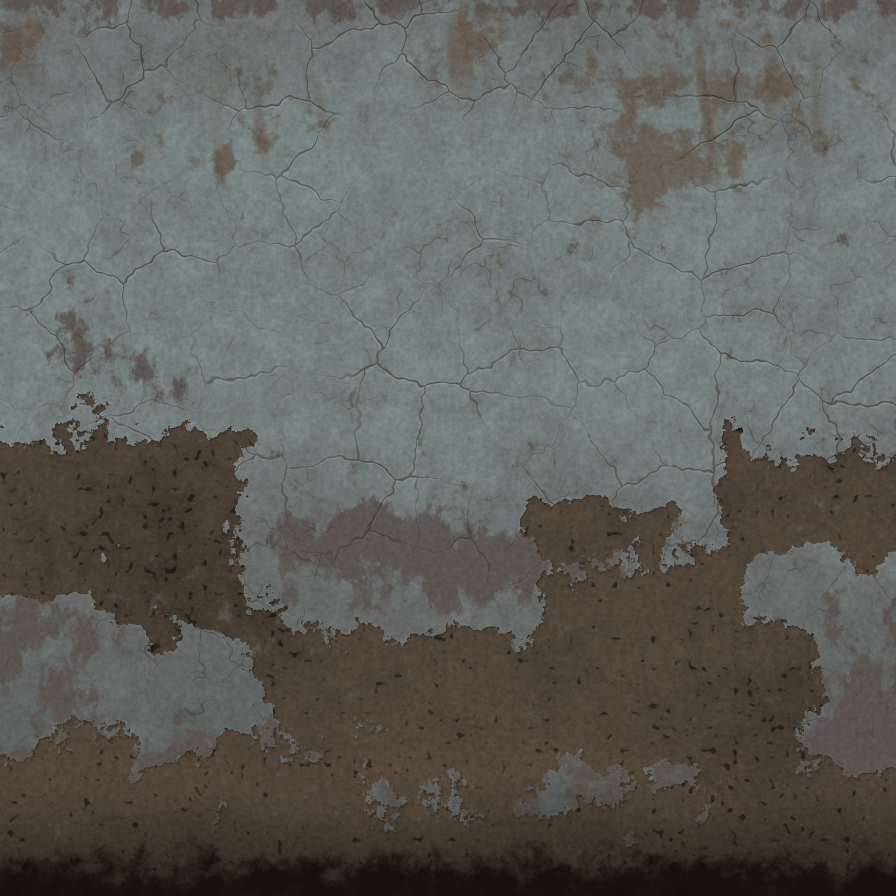
This texture is drawn by a three.js fragment shader. Its source:

```glsl
// Weathered wall: cracked blue-grey paint peeling off brown plaster, sooty at the foot.
#define PAINT vec3(0.470, 0.514, 0.512)
#define PAINT_DULL vec3(0.400, 0.415, 0.410)
#define PLASTER vec3(0.318, 0.274, 0.226)
#define PLASTER_DARK vec3(0.238, 0.203, 0.168)
#define MAUVE vec3(0.345, 0.312, 0.298)
#define RUST vec3(0.365, 0.298, 0.240)
#define SOOT vec3(0.095, 0.072, 0.056)
#define EDGE 0.004
#define RAGGED 0.115
#define CRACK_SCALE 12.5
#define CRACK_WIDTH 0.021
#define GRAIN 0.075

varying vec2 vUv;

vec2 hash2(vec2 p) {
  vec3 q = fract(p.xyx * vec3(0.1031, 0.1030, 0.0973));
  q += dot(q, q.yzx + 33.33);
  return fract((q.xx + q.yz) * q.zy);
}

float corner(vec2 cell, vec2 f, vec2 o) {
  float a = 6.2832 * hash2(cell + o).x;
  return dot(vec2(cos(a), sin(a)), f - o);
}

// Gradient noise, roughly -0.7 to 0.7
float noise(vec2 p) {
  vec2 i = floor(p), f = fract(p);
  vec2 u = f * f * f * (f * (f * 6.0 - 15.0) + 10.0);
  return mix(mix(corner(i, f, vec2(0, 0)), corner(i, f, vec2(1, 0)), u.x),
             mix(corner(i, f, vec2(0, 1)), corner(i, f, vec2(1, 1)), u.x), u.y);
}

float fbm(vec2 p) {
  float sum = 0.0, gain = 0.55;
  for (int i = 0; i < 6; i++) {
    sum += gain * noise(p);
    p = mat2(1.6, 1.2, -1.2, 1.6) * p + 17.3;
    gain *= 0.66;
  }
  return sum;
}

// Soft ellipse, 1 at its centre
float spot(vec2 p, float x, float y, float rx, float ry) {
  vec2 q = (p - vec2(x, y)) / vec2(rx, ry);
  return exp(-dot(q, q));
}

// Depth inside a rectangle, negative outside
float block(vec2 p, vec2 low, vec2 high) {
  vec2 d = abs(p - 0.5 * (low + high)) - 0.5 * (high - low);
  return -length(max(d, 0.0)) - min(max(d.x, d.y), 0.0);
}

// Positive where the paint has fallen off
float peel(vec2 p) {
  float f = block(p, vec2(-0.2, 0.295), vec2(0.272, 0.515));
  f = max(f, block(p, vec2(0.285, 0.03), vec2(0.925, 0.303)));
  f = max(f, block(p, vec2(0.60, 0.20), vec2(0.83, 0.393)));
  f = max(f, block(p, vec2(0.81, 0.35), vec2(1.2, 0.505)));
  f = clamp(max(f, 0.175 - p.y), -0.15, 0.05) * 1.3;
  f += 0.07 * spot(p, 0.66, 0.42, 0.09, 0.04);
  f -= 0.09 * spot(p, 0.02, 0.31, 0.07, 0.04) + 0.11 * spot(p, 0.91, 0.35, 0.055, 0.055);
  f -= 0.07 * spot(p, 0.97, 0.20, 0.05, 0.09) + 0.06 * spot(p, 0.40, 0.17, 0.07, 0.04);
  f -= 0.06 * spot(p, 0.68, 0.13, 0.10, 0.03) + 0.035 * spot(p, 0.17, 0.41, 0.09, 0.06);
  f -= 0.035 * spot(p, 0.5, 0.10, 0.7, 0.06) + 0.03 * spot(p, 0.62, 0.36, 0.1, 0.04);
  return f + RAGGED * fbm(p * 15.0);
}

// Distance to the nearest border between scattered cells
float cellBorder(vec2 p) {
  vec2 cell = floor(p), f = fract(p), nearest = vec2(0.0);
  float best = 8.0, border = 8.0;
  for (int k = 0; k < 50; k++) {
    float n = mod(float(k), 25.0);
    vec2 o = vec2(mod(n, 5.0), floor(n / 5.0)) - 2.0;
    vec2 r = o + hash2(cell + o) - f, d = r - nearest;
    if (k < 25) { if (dot(r, r) < best) { best = dot(r, r); nearest = r; } }
    else if (dot(d, d) > 0.0001) border = min(border, dot(0.5 * (r + nearest), normalize(d)));
  }
  return border;
}

void main() {
  vec2 p = vUv;
  float broad = fbm(p * 5.0 + 3.0), mottle = fbm(p * 24.0 + 9.0), fleck = fbm(p * 38.0 + 21.0);
  float grain = noise(p * 130.0) + noise(p * 240.0);

  // Paint, duller toward the foot and the top
  float dull = 0.95 * (1.0 - smoothstep(0.25, 0.62, p.y)) + 0.55 * smoothstep(0.80, 1.0, p.y);
  vec3 paint = mix(PAINT, PAINT_DULL, clamp(dull + 0.16 + 0.9 * broad + 0.6 * mottle, 0.0, 1.0));
  paint *= (1.0 + 0.10 * fleck) * mix(0.9, 1.0, smoothstep(0.1, 0.4, p.y));

  // Mauve undercoat below the paint and along the top
  float under = spot(p, 0.47, 0.385, 0.24, 0.06) + 0.7 * spot(p, 0.04, 0.28, 0.12, 0.08);
  under += 0.8 * spot(p, 0.98, 0.22, 0.08, 0.15) + 0.6 * smoothstep(0.965, 0.995, p.y);
  under += 0.65 * spot(p, 0.11, 0.60, 0.07, 0.03) + 0.6 * spot(p, 0.2, 0.56, 0.03, 0.02);
  under += 0.6 * (1.0 - smoothstep(0.14, 0.24, p.y));
  float wear = fbm(p * vec2(19.0, 13.0));
  paint = mix(paint, MAUVE, 0.85 * smoothstep(0.42, 0.72, under + 1.3 * wear));

  // Rust stains and runs
  float stain = 0.6 * spot(p, 0.80, 0.89, 0.2, 0.09) + 0.65 * spot(p, 0.72, 0.80, 0.06, 0.06);
  stain += 0.6 * spot(p, 0.51, 0.95, 0.05, 0.05) + 0.7 * spot(p, 0.01, 0.95, 0.04, 0.04);
  stain += 0.45 * spot(p, 0.30, 0.88, 0.13, 0.08) + spot(p, 0.152, 0.822, 0.01, 0.012);
  stain += spot(p, 0.25, 0.82, 0.01, 0.022);
  paint = mix(paint, RUST, 0.6 * smoothstep(0.42, 0.75, stain + 1.1 * fbm(p * 19.0 + 5.0)));
  float runs = smoothstep(0.1, 0.5, noise(vec2(p.x * 42.0 + 5.0 * p.y, p.y * 7.0)) + 0.3 * fleck);
  paint = mix(paint, RUST, 0.55 * runs * smoothstep(0.1, 0.6, stain));

  // Cracks with a lit lower lip, and hairlines between them
  vec2 bend = 0.13 * vec2(noise(p * 30.0), noise(p * 30.0 + 40.0)) + 0.06 * vec2(noise(p * 85.0), noise(p * 85.0 + 7.0));
  vec2 bent = p * CRACK_SCALE + bend;
  float strength = smoothstep(-0.35, 0.3, noise(p * 8.0 + 8.0)) * smoothstep(0.25, 0.48, p.y);
  float lip = 1.0 - smoothstep(0.0, CRACK_WIDTH, cellBorder(bent + vec2(0.0, 0.025)));
  float crack = 1.0 - smoothstep(0.0, CRACK_WIDTH, cellBorder(bent));
  float hair = 1.0 - smoothstep(0.0, 1.6 * CRACK_WIDTH, cellBorder(bent * 1.9 + bend + 5.0));
  crack = max(crack * strength, 0.55 * hair * smoothstep(0.0, 0.4, broad + mottle));
  paint *= (1.0 + 0.10 * strength * lip) * (1.0 - crack * vec3(0.30, 0.36, 0.38));

  // Plaster with damp patches, ochre, pale smears and pits
  float damp = 0.6 * spot(p, 0.18, 0.39, 0.15, 0.12) + 0.5 * spot(p, 0.86, 0.17, 0.12, 0.12);
  vec3 plaster = mix(PLASTER, PLASTER_DARK, clamp(damp + 0.1 + 0.7 * broad + 0.7 * mottle, 0.0, 1.0));
  plaster = mix(plaster, RUST, 0.6 * spot(p, 0.5, 0.12, 0.6, 0.07) * smoothstep(-0.2, 0.3, mottle));
  plaster = mix(plaster, PAINT_DULL, 0.4 * smoothstep(0.25, 0.6, fleck + 0.4 * broad));
  plaster *= 1.0 - 0.45 * smoothstep(0.35, 0.65, noise(p * 120.0) + 0.6 * mottle + 0.2 * damp);

  // Peeled edge, with the paint shading the plaster
  float depth = peel(p), bare = smoothstep(-EDGE, EDGE, depth);
  float shade = smoothstep(0.0, 2.0 * EDGE, depth - peel(p + vec2(-0.002, 0.003)));
  plaster *= 1.0 - 0.3 * shade * (1.0 - smoothstep(0.0, 0.016, depth));
  paint *= 1.0 + 0.07 * smoothstep(-0.012, 0.0, depth);
  vec3 colour = mix(paint, plaster, bare) * (1.0 + GRAIN * grain * (1.0 + 0.4 * bare));

  // Soot at the foot
  colour *= mix(0.72, 1.0, smoothstep(0.03, 0.13, p.y + 0.06 * broad));
  colour = mix(SOOT * (1.0 + 0.5 * mottle), colour, smoothstep(0.018, 0.055, p.y + 0.05 * mottle));
  gl_FragColor = vec4(colour, 1.0);
}
```
